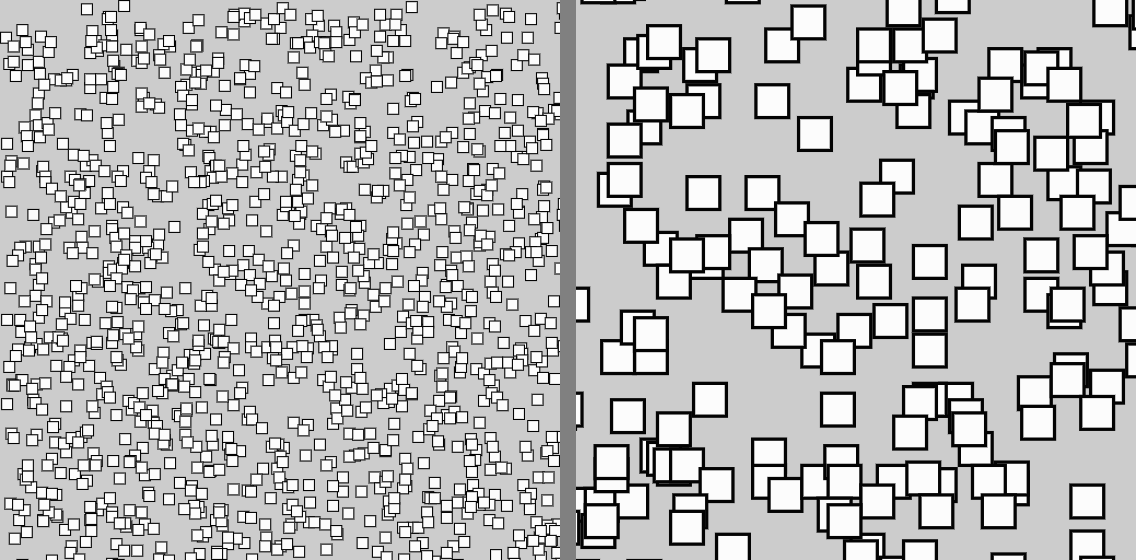
Left: the whole. Right: its middle third, enlarged.
Write a Shadertoy shader that draws this pattern.

```glsl
// Scattered, overlapping white squares with thin black outlines on flat grey.

const float UNITS = 512.0;       // lattice units along the canvas height
const float SIDE = 11.0;         // outer side of a square, in units
const float OUTLINE = 1.0;       // outline thickness, in units
const float CELL = 32.0;         // side of a scatter cell, in units
const int CANDIDATES = 24;       // possible squares per cell
const float MEAN_COUNT = 4.85;   // average squares per cell

const vec3 GROUND = vec3(0.80);
const vec3 FILL = vec3(0.99);
const vec3 INK = vec3(0.01);

// Integer hash: three independent values in [0, 1)
vec3 hash3(uvec3 v) {
    v = v * 1664525u + 1013904223u;
    v.x += v.y * v.z;
    v.y += v.z * v.x;
    v.z += v.x * v.y;
    v ^= v >> 16u;
    v.x += v.y * v.z;
    v.y += v.z * v.x;
    v.z += v.x * v.y;
    return vec3(v >> 8u) / 16777216.0;
}

// Signed distance (max norm) to a square centred on the origin
float squareDistance(vec2 p, float halfSide) {
    p = abs(p);
    return max(p.x, p.y) - halfSide;
}

// Coverage of a shape by a pixel of the given width
float coverage(float distance, float pixel) {
    return clamp(0.5 - distance / pixel, 0.0, 1.0);
}

void mainImage(out vec4 fragColor, in vec2 fragCoord) {
    // Position measured from the upper left corner
    float pixel = UNITS / iResolution.y;
    vec2 pos = vec2(fragCoord.x, iResolution.y - fragCoord.y) * pixel;
    ivec2 home = ivec2(floor(pos / CELL));
    vec3 color = GROUND;

    // Squares grow right and down from their corner, so only the home cell
    // and its left and upper neighbours can reach this point
    for (int dy = -1; dy <= 0; dy++)
    for (int dx = -1; dx <= 0; dx++) {
        ivec2 cell = home + ivec2(dx, dy);
        if (cell.x < 0 || cell.y < 0) continue;

        for (int i = 0; i < CANDIDATES; i++) {
            vec3 rnd = hash3(uvec3(cell, i));
            if (rnd.z * float(CANDIDATES) > MEAN_COUNT) continue;

            // Corners sit on whole units, which keeps the outlines crisp
            vec2 corner = vec2(cell) * CELL + floor(rnd.xy * CELL);
            float d = squareDistance(pos - corner - 0.5 * SIDE, 0.5 * SIDE);
            vec3 square = mix(INK, FILL, coverage(d + OUTLINE, pixel));
            color = mix(color, square, coverage(d, pixel));
        }
    }

    fragColor = vec4(color, 1.0);
}
```
